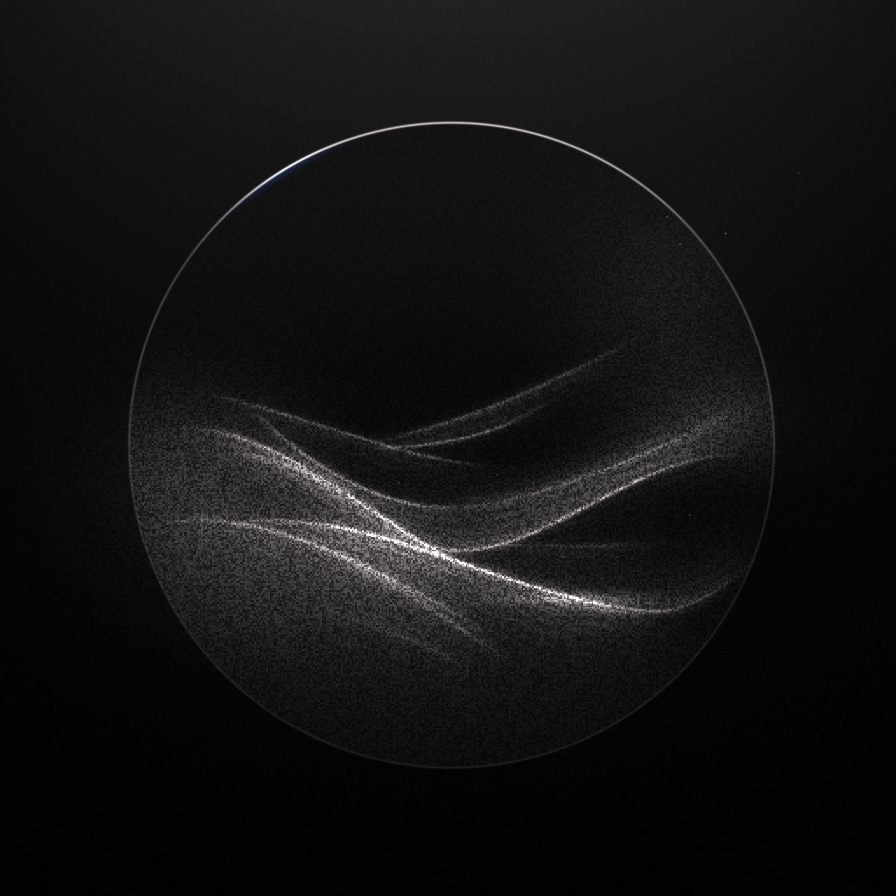
Write a three.js fragment shader that draws this background.

```glsl
varying vec2 vUv;

float hash(vec2 p) {
  vec3 q = fract(vec3(p.xyx) * 0.1031);
  q += dot(q, q.yzx + 33.33);
  return fract((q.x + q.y) * q.z);
}

float blob(vec2 p, vec2 center, vec2 size) {
  vec2 q = (p - center) / size;
  return exp(-dot(q, q));
}

// Cubic through four heights spaced evenly over t = 0..1
float cubicThrough(vec4 h, float t) {
  float s = 3.0 * t;
  float a = s - 1.0, b = s - 2.0, c = s - 3.0;
  return -h.x * a * b * c / 6.0 + h.y * s * b * c / 2.0
    - h.z * s * a * c / 2.0 + h.w * s * a * b / 6.0;
}

// Thin line with a veil; falloff is (above, below), gain is (line, veil)
float strand(vec2 p, vec2 span, vec4 heights, vec2 falloff, vec2 gain) {
  float t = (p.x - span.x) / (span.y - span.x);
  if (t < 0.0 || t > 1.0) return 0.0;
  float slope = (cubicThrough(heights, t + 0.01) - cubicThrough(heights, t - 0.01))
    / (0.02 * (span.y - span.x));
  float d = (p.y - cubicThrough(heights, t)) / sqrt(1.0 + slope * slope);
  float fade = smoothstep(0.0, 0.35, t) * smoothstep(1.0, 0.65, t);
  float veil = exp(-abs(d) / (d > 0.0 ? falloff.x : falloff.y));
  veil *= 0.85 + 0.15 * sin(d * 520.0 + p.x * 30.0);
  float line = exp(-d * d / 0.000004);
  return fade * (gain.x * line + gain.y * veil);
}

float upperStrands(vec2 p) {
  float v = strand(p, vec2(0.208, 0.573), vec4(0.564, 0.534, 0.497, 0.479), vec2(0.003, 0.016), vec2(0.15, 0.10));
  v += strand(p, vec2(0.39, 0.73), vec4(0.501, 0.530, 0.575, 0.634), vec2(0.004, 0.018), vec2(0.11, 0.10));
  v += strand(p, vec2(0.404, 0.625), vec4(0.499, 0.504, 0.521, 0.560), vec2(0.012, 0.004), vec2(0.18, 0.08));
  return v;
}

float middleStrands(vec2 p) {
  float v = strand(p, vec2(0.267, 0.534), vec4(0.557, 0.482, 0.441, 0.4375), vec2(0.003, 0.025), vec2(0.22, 0.18));
  v += strand(p, vec2(0.443, 0.875), vec4(0.435, 0.447, 0.499, 0.560), vec2(0.012, 0.030), vec2(0.10, 0.17));
  v += strand(p, vec2(0.39, 0.84), vec4(0.453, 0.388, 0.453, 0.488), vec2(0.024, 0.003), vec2(0.28, 0.23));
  v += strand(p, vec2(0.182, 0.56), vec4(0.518, 0.495, 0.418, 0.353), vec2(0.004, 0.024), vec2(0.22, 0.26));
  v += strand(p, vec2(0.234, 0.534), vec4(0.490, 0.475, 0.417, 0.365), vec2(0.008, 0.012), vec2(0.15, 0.15));
  v += strand(p, vec2(0.49, 0.76), vec4(0.393, 0.391, 0.391, 0.398), vec2(0.004, 0.020), vec2(0.05, 0.06));
  return v;
}

float lowerStrands(vec2 p) {
  float v = strand(p, vec2(0.247, 0.785), vec4(0.414, 0.400, 0.342, 0.320), vec2(0.006, 0.026), vec2(0.50, 0.34));
  v += blob(p, vec2(0.64, 0.331), vec2(0.08, 0.007)) * 0.22;
  v += strand(p, vec2(0.155, 0.56), vec4(0.409, 0.411, 0.359, 0.288), vec2(0.010, 0.030), vec2(0.24, 0.15));
  v += strand(p, vec2(0.31, 0.586), vec4(0.405, 0.366, 0.3125, 0.247), vec2(0.018, 0.006), vec2(0.09, 0.10));
  v += strand(p, vec2(0.34, 0.547), vec4(0.329, 0.303, 0.277, 0.232), vec2(0.015, 0.004), vec2(0.03, 0.05));
  v += strand(p, vec2(0.573, 0.866), vec4(0.349, 0.320, 0.3255, 0.404), vec2(0.030, 0.005), vec2(0.10, 0.12));
  return v;
}

// Sparse dust, one possible speck per cell
float dust(vec2 p) {
  vec2 cell = floor(p * 60.0);
  vec2 spot = 0.2 + 0.6 * vec2(hash(cell + 7.0), hash(cell + 19.0));
  float d = length(fract(p * 60.0) - spot) / 60.0;
  float present = step(0.93, hash(cell + 41.0));
  float area = blob(p, vec2(0.81, 0.75), vec2(0.09, 0.10)) + 0.7 * blob(p, vec2(0.5, 0.42), vec2(0.38, 0.15));
  return present * area * hash(cell + 53.0) * smoothstep(0.0018, 0.0004, d);
}

void main() {
  vec2 p = vUv;
  vec2 fromCenter = p - vec2(0.504, 0.503);
  float radius = length(fromCenter);
  vec2 dir = fromCenter / max(radius, 0.001);
  float inside = smoothstep(0.3615, 0.3585, radius);
  float grain = hash(floor(p * 512.0));

  // Backdrop and disc
  float side = 2.0 * p.x - 1.0;
  float backdrop = 0.008 + 0.125 * pow(p.y, 2.2) * (1.0 - 0.45 * side * side);
  float disc = 0.026 + 0.048 * smoothstep(0.45, 0.85, p.y);
  float light = mix(backdrop, disc, inside);

  // Powdery haze, thinning beyond the disc
  float haze = 0.13 * blob(p, vec2(0.20, 0.47), vec2(0.13, 0.09));
  haze += 0.10 * blob(p, vec2(0.30, 0.36), vec2(0.18, 0.09));
  haze += 0.09 * blob(p, vec2(0.82, 0.53), vec2(0.10, 0.06));
  haze += 0.05 * blob(p, vec2(0.74, 0.66), vec2(0.10, 0.11));
  haze += 0.05 * blob(p, vec2(0.50, 0.27), vec2(0.30, 0.13));
  haze *= 1.0 - 0.8 * blob(p, vec2(0.75, 0.44), vec2(0.10, 0.035));
  float waves = upperStrands(p) + middleStrands(p) + lowerStrands(p);
  light += (haze + waves) * mix(0.28, 1.0, inside) * (0.5 + grain);
  light += (grain - 0.5) * mix(0.008, 0.022, inside);
  light += 0.4 * dust(p);

  // Rim, brightest across the top
  float rimLine = exp(-pow((radius - 0.36) / 0.0014, 2.0));
  float glint = exp(-pow(length(dir - vec2(-0.52, 0.854)) / 0.16, 2.0));
  float rimLight = 0.08 + 0.12 * smoothstep(-0.4, 0.4, dir.y) + 0.5 * smoothstep(0.55, 1.0, dir.y);
  light += rimLine * (rimLight + 0.35 * glint);

  vec3 color = max(light, 0.0) * vec3(1.0, 0.96, 0.97);
  color += vec3(0.02, 0.06, 0.16) * glint * exp(-pow((radius - 0.357) / 0.004, 2.0));
  gl_FragColor = vec4(min(color, 1.0), 1.0);
}
```
